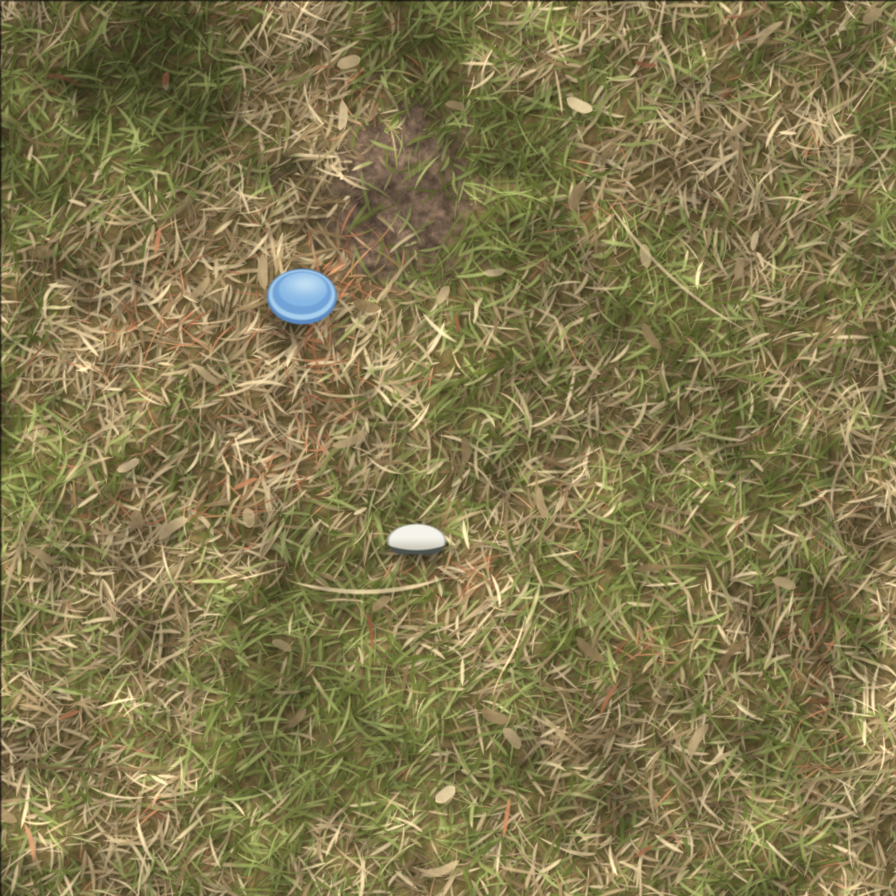
This texture is drawn by a three.js fragment shader. Its source:

```glsl
#define BLADE_LAYERS 19
#define BLADE_WIDTH 0.0016
#define EDGE_SOFT 0.0017
#define SHADOW 0.09
#define LUSHNESS 0.43
#define BRIGHTNESS 1.07
#define GREEN_DARK vec3(0.30, 0.33, 0.14)
#define GREEN_LIGHT vec3(0.58, 0.61, 0.37)
#define STRAW_DARK vec3(0.45, 0.37, 0.25)
#define STRAW_LIGHT vec3(0.84, 0.76, 0.60)
#define RUST vec3(0.64, 0.37, 0.25)
#define SOIL vec3(0.40, 0.33, 0.27)

varying vec2 vUv;

vec4 hash4(vec2 p) {
  vec4 q = fract(p.xyxy * vec4(0.1031, 0.1030, 0.0973, 0.1099));
  q += dot(q, q.wzxy + 33.33);
  return fract((q.xxyz + q.yzzw) * q.zywx);
}

float noise(vec2 p) {
  vec2 i = floor(p), f = fract(p);
  f = f * f * (3.0 - 2.0 * f);
  return mix(mix(hash4(i).x, hash4(i + vec2(1, 0)).x, f.x),
             mix(hash4(i + vec2(0, 1)).x, hash4(i + vec2(1, 1)).x, f.x), f.y);
}

float fbm(vec2 p) {
  float sum = 0.0, amp = 0.5;
  for (int i = 0; i < 4; i++) {
    sum += amp * noise(p);
    p = p * 2.03 + 17.3;
    amp *= 0.5;
  }
  return sum / 0.9375;
}

// Soft elliptical patch
float blob(vec2 p, vec2 center, vec2 radius) {
  vec2 d = (p - center) / radius;
  return exp(-dot(d, d));
}

// Antialiased ellipse
float disc(vec2 p, vec2 center, vec2 radius) {
  float d = (length((p - center) / radius) - 1.0) * min(radius.x, radius.y);
  return 1.0 - smoothstep(-EDGE_SOFT, EDGE_SOFT, d);
}

// Tapered blade along x
float blade(vec2 q, float halfLen, float width, float soft) {
  float t = q.x / halfLen;
  float d = abs(q.y) - width * (1.0 - t * t * t * t);
  return (1.0 - smoothstep(-soft, soft, d)) * (1.0 - smoothstep(0.9, 1.3, abs(t)));
}

// One jittered layer of blades; leafy is 1 for fallen leaves
void strew(inout vec3 col, vec2 p, float id, float cell, float width,
           float density, float lush, float rust, float leafy, float tone) {
  vec2 g = p / cell + id * vec2(7.37, 3.91);
  for (int y = -1; y <= 1; y++) {
    for (int x = -1; x <= 1; x++) {
      vec2 c = floor(g) + vec2(x, y);
      vec4 place = hash4(c + id * 31.0 + 5.0);
      vec4 look = hash4(c + id * 47.0 + 211.0);
      float s = 2.0 * place.z - 1.0;
      float a = 0.75 + 1.57 * s * mix(abs(s), 1.0, 0.6);
      vec2 d = (g - c - place.xy) * cell;
      vec2 q = vec2(cos(a) * d.x + sin(a) * d.y, cos(a) * d.y - sin(a) * d.x);
      float halfLen = cell * mix(0.3, 0.68, place.w) * mix(1.0, 0.42, leafy);
      q.y += (look.w - 0.5) * 0.4 * q.x * q.x / halfLen;
      float w = width * mix(0.4, 1.4, look.z);
      float pick = fract(look.x * 7.0 + place.w);
      float here = smoothstep(pick - 0.1, pick, density);
      float shade = blade(q + vec2(0.0, 1.3 * w), halfLen, w * 1.6, 2.0 * EDGE_SOFT);
      col *= 1.0 - SHADOW * here * shade;

      float green = smoothstep(-0.15, 0.15, lush - look.y) * (1.0 - leafy);
      vec3 straw = mix(STRAW_DARK, STRAW_LIGHT, look.x);
      float red = smoothstep(look.z - 0.05, look.z + 0.05, rust) * 0.7;
      straw = mix(straw, RUST * mix(0.75, 1.2, look.x), red);
      vec3 tint = mix(straw, mix(GREEN_DARK, GREEN_LIGHT, look.x), green) * tone;
      col = mix(col, tint, 0.9 * here * blade(q, halfLen, w, EDGE_SOFT));
    }
  }
}

// Blue lid with a raised inner dome
void blueCap(inout vec3 col, vec2 p) {
  vec2 c = vec2(0.337, 0.669);
  col *= 1.0 - 0.5 * blob(p, c - vec2(0.0, 0.016), vec2(0.039, 0.029));
  col = mix(col, vec3(0.36, 0.54, 0.76), disc(p, c, vec2(0.039, 0.031)));
  col = mix(col, vec3(0.66, 0.81, 0.92), disc(p, c + vec2(0.0, 0.002), vec2(0.037, 0.028)));
  col = mix(col, vec3(0.45, 0.64, 0.84), disc(p, c + vec2(0.0, 0.004), vec2(0.033, 0.024)));
  vec3 dome = mix(vec3(0.52, 0.71, 0.89), vec3(0.75, 0.87, 0.95),
                  blob(p, c + vec2(0.004, 0.014), vec2(0.022, 0.012)));
  col = mix(col, dome, disc(p, c + vec2(0.001, 0.008), vec2(0.027, 0.019)));
}

// White lid tilted over a dark rim
void whiteCap(inout vec3 col, vec2 p) {
  vec2 c = vec2(0.465, 0.396);
  col *= 1.0 - 0.45 * blob(p, c - vec2(0.0, 0.014), vec2(0.038, 0.014));
  float body = disc(p, c, vec2(0.032, 0.019));
  col = mix(col, vec3(0.30, 0.32, 0.31), body * smoothstep(0.380, 0.383, p.y));
  float lip = 0.386 + 5.0 * (p.x - c.x) * (p.x - c.x);
  vec3 white = mix(vec3(0.80, 0.79, 0.73), vec3(0.97, 0.96, 0.92), smoothstep(0.386, 0.402, p.y));
  col = mix(col, white, body * smoothstep(-EDGE_SOFT, EDGE_SOFT, p.y - lip));
}

void main() {
  vec2 p = vUv;
  float patches = fbm(p * 6.0 + 3.0);
  float clumps = fbm(p * 24.0 + 40.0);

  // Bare soil, lush tufts and rusty litter
  float soil = smoothstep(0.3, 0.8, blob(p, vec2(0.42, 0.76), vec2(0.12, 0.13)) + 1.1 * (clumps - 0.5));
  float shadeTuft = blob(p, vec2(0.17, 0.91), vec2(0.14, 0.10));
  float tufts = shadeTuft + blob(p, vec2(0.57, 0.81), vec2(0.07))
    + blob(p, vec2(0.74, 0.69), vec2(0.06)) + 0.6 * blob(p, vec2(0.02, 0.50), vec2(0.09))
    + 0.5 * blob(p, vec2(0.32, 0.22), vec2(0.12)) + 0.4 * blob(p, vec2(0.85, 0.93), vec2(0.22, 0.1));
  float litter = blob(p, vec2(0.28, 0.62), vec2(0.34, 0.13));
  float lush = LUSHNESS + 1.7 * (patches - 0.5) + 1.1 * (clumps - 0.5) + 0.6 * tufts - 0.25 * litter;
  float rust = 0.02 + 0.16 * litter + 0.35 * smoothstep(0.58, 0.75, fbm(p * 11.0 + 90.0));

  // Shadowed ground below the grass
  float grain = fbm(p * 130.0);
  vec3 ground = mix(vec3(0.27, 0.24, 0.13), vec3(0.53, 0.46, 0.30), grain);
  vec3 bare = SOIL * mix(0.55, 1.4, grain);
  vec3 col = mix(ground, bare, soil);

  // Blades, then stalks and leaves on top
  float cover = 1.0 - 0.85 * soil;
  for (int i = 0; i < BLADE_LAYERS; i++) {
    float id = float(i) + 1.0;
    float cell = mix(0.024, 0.054, fract(id * 0.618));
    float tone = mix(0.84, 1.12, id / float(BLADE_LAYERS));
    strew(col, p, id, cell, BLADE_WIDTH, cover, lush, rust, 0.0, tone);
  }
  strew(col, p, 31.0, 0.19, 0.0019, 0.3, 0.1, 0.15, 0.0, 1.0);
  strew(col, p, 37.0, 0.08, 0.0050, 0.22 * cover, 0.0, rust + 0.15, 1.0, 1.02);

  // Broad light and shade, then smaller hollows
  col *= BRIGHTNESS * mix(0.68, 1.32, fbm(p * 13.0 + 70.0)) * (1.0 - 0.3 * shadeTuft);
  col *= mix(0.72, 1.28, fbm(p * 32.0 + 150.0)) * mix(1.05, 0.95, p.y);

  blueCap(col, p);
  whiteCap(col, p);
  col *= mix(0.4, 1.0, smoothstep(0.0, 0.003, min(p.x, 1.0 - p.y)));
  gl_FragColor = vec4(col, 1.0);
}
```
